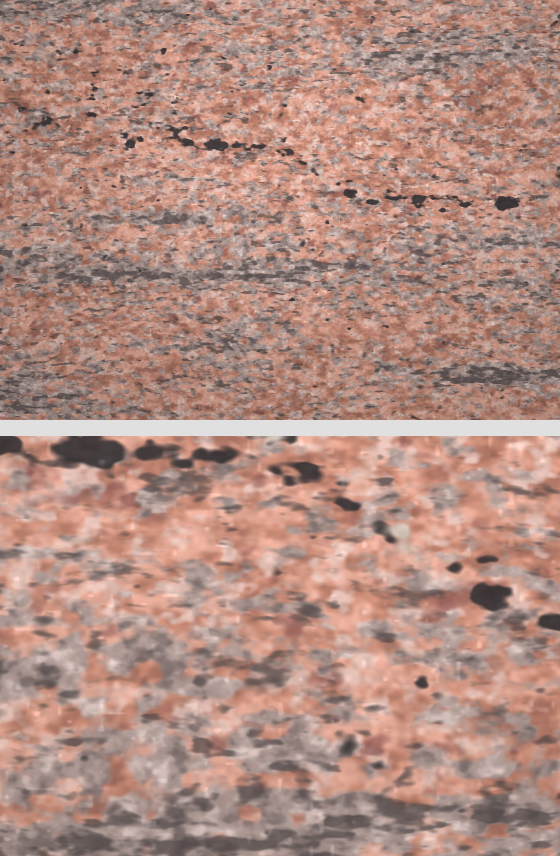
Top, the full canvas; bottom, a detail of the centre.
Reproduce this texture procedurally as a Shadertoy shader.

```glsl
// Polished red granite: salmon feldspar grains crossed by grey quartz bands,
// thin dark mica streaks and one broken black vein. Stretched value noise is
// softly thresholded into minerals; soft ellipses say where each one gathers.

float hash(vec2 cell) {
    vec3 a = fract(cell.xyx * 0.1031);
    a += dot(a, a.yzx + 33.33);
    return fract((a.x + a.y) * a.z);
}

float noise(vec2 p) {
    vec2 cell = floor(p), f = fract(p);
    f = f * f * (3.0 - 2.0 * f);
    return mix(mix(hash(cell), hash(cell + vec2(1, 0)), f.x),
               mix(hash(cell + vec2(0, 1)), hash(cell + vec2(1, 1)), f.x), f.y);
}

// Three octaves, each turned a little to hide the lattice
float fbm(vec2 p) {
    float sum = 0.0, weight = 0.5;
    for (int i = 0; i < 3; i++) {
        sum += weight * noise(p);
        p = mat2(0.96, 0.28, -0.28, 0.96) * p * 1.9 + 17.3;
        weight *= 0.5;
    }
    return sum / 0.875;
}

// Soft ellipse: 1 at its centre, fading out past the radius
float blob(vec2 p, vec2 centre, vec2 radius) {
    vec2 d = (p - centre) / radius;
    return exp(-dot(d, d));
}

// Grey bands as centre and radius
const vec4 BANDS[9] = vec4[9](
    vec4(0.20, 0.98, 0.42, 0.040), vec4(0.95, 0.87, 0.40, 0.045),
    vec4(0.30, 0.38, 0.75, 0.055), vec4(0.52, 0.48, 0.26, 0.022),
    vec4(1.20, 0.43, 0.25, 0.025), vec4(0.53, 0.17, 0.14, 0.050),
    vec4(1.22, 0.10, 0.20, 0.040), vec4(0.08, 0.08, 0.17, 0.060),
    vec4(1.05, 0.30, 0.30, 0.020));

float greyBands(vec2 p) {
    float amount = 0.0;
    for (int i = 0; i < 9; i++)
        amount = max(amount, blob(p, BANDS[i].xy, BANDS[i].zw));
    return amount;
}

// Vein that steps down to the right and thickens there
float blackVein(vec2 p) {
    float centre = mix(0.655, 0.52, smoothstep(0.62, 0.9, p.x));
    float width = mix(0.014, 0.024, smoothstep(0.6, 0.78, p.x));
    float d = (p.y - centre) / width;
    float ends = smoothstep(0.25, 0.4, p.x) * smoothstep(1.28, 1.2, p.x);
    return exp(-d * d) * ends * mix(0.75, 1.0, smoothstep(0.6, 0.75, p.x));
}

// Salmon grains from dark to light, with pale and maroon ones among them
vec3 feldspar(vec2 p, vec2 q) {
    float tone = fbm(q * vec2(48, 78) + 5.0) + 0.35 * (fbm(q * vec2(7, 14)) - 0.5);
    vec3 color = mix(vec3(0.64, 0.43, 0.37), vec3(0.75, 0.52, 0.44), smoothstep(0.2, 0.48, tone));
    color = mix(color, vec3(0.86, 0.64, 0.57), smoothstep(0.4, 0.7, tone));
    float pale = smoothstep(0.5, 0.78, fbm(q * vec2(56, 80) + 71.0));
    color = mix(color, vec3(0.87, 0.76, 0.73), 0.8 * pale);
    float maroon = smoothstep(0.68, 0.88, fbm(q * vec2(34, 52) + 43.0) + 0.07 * p.y);
    return mix(color, vec3(0.50, 0.31, 0.30), 0.65 * maroon);
}

// Grey grains with whitish crystals
vec3 quartz(vec2 q) {
    float tone = fbm(q * vec2(75, 115) + 23.0);
    vec3 color = mix(vec3(0.50, 0.44, 0.43), vec3(0.66, 0.58, 0.56), smoothstep(0.2, 0.5, tone));
    return mix(color, vec3(0.82, 0.74, 0.72), smoothstep(0.5, 0.85, tone));
}

void mainImage(out vec4 fragColor, in vec2 fragCoord) {
    vec2 p = fragCoord / iResolution.y;

    // Gentle waves bend the layering
    vec2 q = p + vec2(0.0, 0.04 * (fbm(p * vec2(3, 6)) - 0.5));
    float streak = fbm(q * vec2(5, 42) + 11.0) - 0.5;
    float band = clamp(greyBands(q) * (1.0 + 1.6 * streak), 0.0, 1.0);

    // Minerals, laid one over the other
    float grey = fbm(q * vec2(50, 88)) + 0.32 * band + 0.25 * streak;
    vec3 color = mix(feldspar(p, q), quartz(q), smoothstep(0.5, 0.76, grey));

    float mica = fbm(q * vec2(48, 115) + 9.0) + 0.15 * band + 0.25 * streak;
    color = mix(color, vec3(0.30, 0.27, 0.27), 0.72 * smoothstep(0.62, 0.86, mica));

    float flecks = 0.14 * blob(p, vec2(0.25, 0.74), vec2(0.35, 0.12));
    float black = fbm(q * vec2(36, 58) + 31.0) + 0.36 * blackVein(q) + flecks;
    color = mix(color, vec3(0.19, 0.18, 0.19), 0.9 * smoothstep(0.78, 0.92, black));

    // Pale crystal knots caught in the vein
    float knot = blob(q, vec2(0.77, 0.585), vec2(0.025, 0.02))
               + blob(q, vec2(0.66, 0.67), vec2(0.018, 0.012));
    color = mix(color, vec3(0.78, 0.72, 0.68), smoothstep(0.4, 0.9, knot * (0.4 + noise(q * 110.0))));

    // Fine crystal grain and bright glints
    color *= 0.93 + 0.14 * noise(p * 190.0);
    color += 0.10 * smoothstep(0.82, 0.98, noise(p * vec2(120, 150) + 57.0));

    // Light pools above the middle and falls off to the corners
    vec2 fromLight = (p - vec2(0.72, 0.66)) / vec2(1.0, 0.8);
    color *= 1.07 - 0.24 * smoothstep(0.0, 1.1, length(fromLight));

    fragColor = vec4(clamp(color, 0.0, 1.0), 1.0);
}
```
